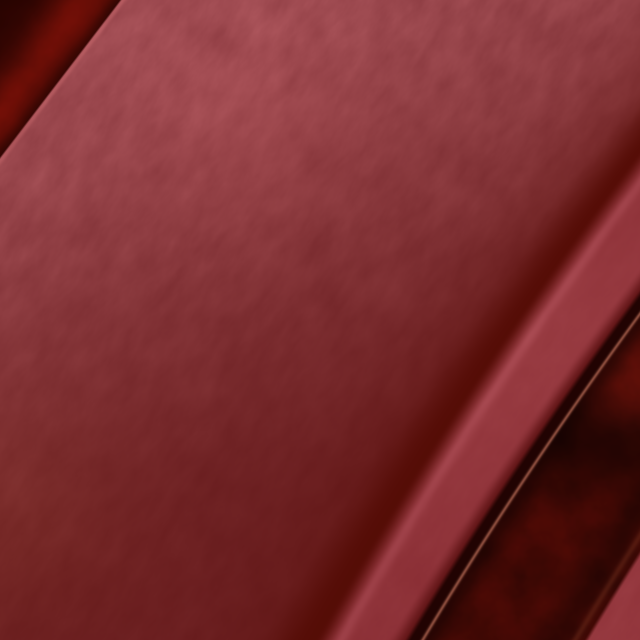
This texture is drawn by a Shadertoy shader. Its source:

```glsl
// Satin red panel crossed by a curved groove, a raised rim and a dark gap.
// Bands are profiles of a bent diagonal coordinate; gradient noise adds
// a brushed grain to the panel and mottling to the shadows.

vec2 hashGradient(vec2 cell) {
    vec2 h = vec2(dot(cell, vec2(127.1, 311.7)), dot(cell, vec2(269.5, 183.3)));
    return 2.0 * fract(sin(h) * 43758.5) - 1.0;
}

float gradientNoise(vec2 p) {
    vec2 i = floor(p), f = fract(p);
    vec2 u = f * f * f * (f * (f * 6.0 - 15.0) + 10.0);
    vec2 e = vec2(0.0, 1.0);
    float low = mix(dot(hashGradient(i), f),
                    dot(hashGradient(i + e.yx), f - e.yx), u.x);
    float high = mix(dot(hashGradient(i + e.xy), f - e.xy),
                     dot(hashGradient(i + e.yy), f - e.yy), u.x);
    return mix(low, high, u.y);
}

float fbm(vec2 p) {
    float sum = 0.0, amp = 0.5;
    for (int i = 0; i < 4; i++) {
        sum += amp * gradientNoise(p);
        p = mat2(1.6, 1.2, -1.2, 1.6) * p + 7.3;
        amp *= 0.5;
    }
    return sum;
}

float bell(float x, float width) {
    return exp(-x * x / (width * width));
}

float edge(float x, float softness) {
    float w = max(softness, 0.8 / iResolution.y);
    return smoothstep(-w, w, x);
}

// Broad face, brightest toward the upper left
vec3 panelColor(vec2 p, float grain) {
    float light = smoothstep(0.08, 1.02, p.y - 0.36 * (p.x - 0.3));
    vec3 col = mix(vec3(0.42, 0.12, 0.125), vec3(0.61, 0.285, 0.31), light);
    col += vec3(0.035, 0.02, 0.02) * bell(length(p - vec2(0.38, 0.83)), 0.2);
    col += vec3(0.03, 0.025, 0.01) * bell(length(p - vec2(0.0, 0.2)), 0.18);
    return col + grain * mix(0.035, 0.11, light) * vec3(1.0, 0.85, 0.85);
}

// Deep red background beyond the upper left edge
vec3 cornerColor(vec2 p, float d, float mottle) {
    vec3 col = mix(vec3(0.16, 0.015, 0.005), vec3(0.42, 0.055, 0.025),
                   bell(d + 0.055, 0.055));
    col *= 0.8 + 0.2 * smoothstep(0.0, -0.025, d);
    return col * (1.0 + 0.35 * mottle);
}

// Shadowed gap between the rim and the lower right panel
vec3 gapColor(vec2 p, float s, float mottle) {
    vec3 col = vec3(0.27, 0.035, 0.018) * (1.0 + 0.7 * mottle);
    col *= 1.0 - 0.5 * bell(length((p - vec2(0.95, 0.31)) * vec2(0.7, 1.4)), 0.1);
    col += vec3(0.11, 0.025, 0.015) * bell(length(p - vec2(1.0, 0.41)), 0.075);
    col *= 1.0 - 0.4 * bell(s - 0.667, 0.025);
    col *= 1.0 - 0.35 * bell(s - 0.87, 0.035);
    return mix(col, vec3(0.40, 0.15, 0.09), 0.55 * bell(s - 0.899, 0.006));
}

void mainImage(out vec4 fragColor, in vec2 fragCoord) {
    vec2 p = fragCoord / iResolution.xy;

    // Bent diagonal coordinate, constant along the grooves
    float s = p.x - 0.6 * p.y - 0.13 * p.y * p.y;
    float rim = s - (0.527 - 0.038 * p.y);
    float corner = p.x - 0.765 * (p.y - 0.753);

    // Grain stretched along the diagonal
    vec2 along = vec2(dot(p, vec2(0.83, -0.56)), dot(p, vec2(0.56, 0.83)));
    float grain = fbm(along * vec2(38.0, 17.0)) + 0.6 * fbm(p * 9.0);
    float mottle = fbm(p * 14.0 + 3.0);

    vec3 col = panelColor(p, grain);

    // Groove: wide shade on the panel side, dark core next to the rim
    float core = rim + 0.042 - 0.016 * p.y;
    float shade = 0.32 * smoothstep(-0.22, 0.0, core)
                + 0.68 * smoothstep(-0.085, 0.0, core);
    col = mix(col, vec3(0.335, 0.05, 0.025), shade);

    // Rim with a fine highlight along its crest
    vec3 rimCol = mix(vec3(0.55, 0.19, 0.215), vec3(0.59, 0.225, 0.25),
                      bell(p.y - 0.45, 0.25));
    rimCol += 0.03 * grain + vec3(0.06, 0.055, 0.06) * bell(rim - 0.006, 0.011);
    rimCol = mix(rimCol, vec3(0.38, 0.08, 0.085), smoothstep(0.606, 0.638, s));
    col = mix(col, rimCol, smoothstep(-0.034, 0.005, rim));

    // Gap, its black seam and the bright thread beside it
    col = mix(col, vec3(0.13, 0.012, 0.006), edge(s - 0.637, 0.006));
    col = mix(col, gapColor(p, s, mottle), edge(s - 0.66, 0.003));
    col = mix(col, vec3(0.60, 0.34, 0.27), 0.85 * bell(s - 0.6605, 0.0032));

    // Lower right panel
    vec3 farPanel = vec3(0.58, 0.215, 0.24) + 0.03 * grain;
    col = mix(col, farPanel, edge(s - 0.917, 0.005));

    // Upper left edge with a thin light bevel
    col += vec3(0.09, 0.065, 0.06) * bell(corner - 0.004, 0.005);
    col = mix(cornerColor(p, corner, mottle), col, edge(corner, 0.0025));

    fragColor = vec4(clamp(col, 0.0, 1.0), 1.0);
}
```
